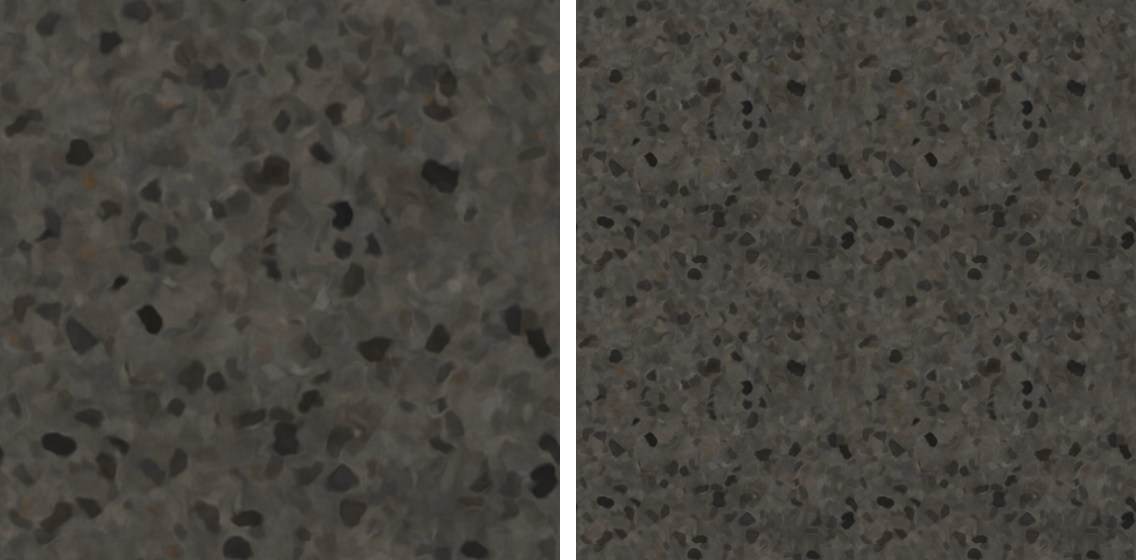
Left, the tile; right, the same tile 2 across and 2 down.
Give the GLSL for this texture, as a Shadertoy shader.

```glsl
// Seamless dark grey-brown stone: soft overlapping mineral grains, dark pits and pale flecks.

const vec3 STONE = vec3(0.291, 0.279, 0.256);
const vec3 SHADE = vec3(0.205, 0.193, 0.175);
const vec3 PIT   = vec3(0.130, 0.122, 0.112);
const vec3 FLECK = vec3(0.390, 0.382, 0.355);
const vec3 RUST  = vec3(0.310, 0.235, 0.155);

// Three random values per lattice cell, wrapping after "period" cells
vec3 cellRandom(vec2 cell, vec2 period, uint seed) {
    uvec3 v = uvec3(uvec2(mod(cell + 0.5, period)), seed);
    v = v * 1664525u + 1013904223u;
    v.x += v.y * v.z; v.y += v.z * v.x; v.z += v.x * v.y;
    v ^= v >> 16u;
    v.x += v.y * v.z; v.y += v.z * v.x; v.z += v.x * v.y;
    return vec3(v >> 8u) / 16777216.0;
}

float cornerSlope(vec2 cell, vec2 offset, vec2 period, uint seed) {
    float angle = 6.2832 * cellRandom(cell, period, seed).x;
    return dot(vec2(cos(angle), sin(angle)), offset);
}

// Gradient noise that tiles over the unit square
float gradientNoise(vec2 uv, vec2 period, uint seed) {
    vec2 p = uv * period;
    vec2 cell = floor(p);
    vec2 f = p - cell;
    vec2 w = f * f * f * (f * (f * 6.0 - 15.0) + 10.0);
    vec2 x = vec2(1.0, 0.0);
    float low = mix(cornerSlope(cell, f, period, seed),
                    cornerSlope(cell + x, f - x, period, seed), w.x);
    float high = mix(cornerSlope(cell + x.yx, f - x.yx, period, seed),
                     cornerSlope(cell + 1.0, f - 1.0, period, seed), w.x);
    return mix(low, high, w.y);
}

vec2 warp(vec2 uv, float period, uint seed) {
    return vec2(gradientNoise(uv, vec2(period), seed),
                gradientNoise(uv, vec2(period), seed + 1u));
}

// Distance to a tilted, slightly squared ellipse, in the units of p
float grainDistance(vec2 p, float angle, vec2 radii) {
    float c = cos(angle), s = sin(angle);
    vec2 q = abs(mat2(c, -s, s, c) * p) / radii;
    float reach = pow(dot(q * q, q) + 1e-6, 1.0 / 3.0);
    return (reach - 1.0) * min(radii.x, radii.y);
}

// Lays one scattered layer of grains over the colour beneath
vec3 paintGrains(vec3 under, vec2 uv, float count, uint seed, float coverage,
                 float radius, vec3 pigment, float spread, float opacity) {
    const float EDGE = 0.0045;
    vec2 p = uv * count;
    vec2 home = floor(p);
    vec3 color = under;
    for (int j = -1; j <= 1; j++) {
        for (int i = -1; i <= 1; i++) {
            vec2 cell = home + vec2(i, j);
            vec3 place = cellRandom(cell, vec2(count), seed);
            vec3 shape = cellRandom(cell, vec2(count), seed + 50u);
            vec3 tone = cellRandom(cell, vec2(count), seed + 100u);
            if (tone.z > coverage) continue;
            vec2 center = cell + 0.5 + 0.6 * (place.xy - 0.5);
            float size = radius * mix(0.6, 1.25, shape.x);
            vec2 radii = size * vec2(mix(0.4, 0.85, shape.y), 1.0);
            float angle = 2.6 * (place.z - 0.5);
            float d = grainDistance(p - center, angle, radii) / count;
            float mask = 1.0 - smoothstep(-EDGE, EDGE, d);
            vec3 grain = pigment * (1.0 + spread * (2.0 * tone.x - 1.0));
            grain += vec3(0.012, 0.0, -0.012) * (2.0 * tone.y - 1.0);
            color = mix(color, grain, mask * opacity * mix(0.6, 1.0, shape.z));
        }
    }
    return color;
}

void mainImage(out vec4 fragColor, in vec2 fragCoord) {
    vec2 uv = fragCoord / iResolution.xy;

    // Bent coordinates give the grains ragged outlines
    vec2 bent = uv + 0.018 * warp(uv, 19.0, 11u) + 0.007 * warp(uv, 53.0, 21u);

    // Body of the stone, from broad to small grains
    vec3 color = STONE;
    color = paintGrains(color, bent, 13.0, 200u, 1.0, 0.70, STONE, 0.18, 0.8);
    color = paintGrains(color, bent, 23.0, 400u, 0.75, 0.60, STONE, 0.23, 0.75);
    color = paintGrains(color, bent, 37.0, 600u, 0.45, 0.60, STONE, 0.24, 0.65);

    // Shadowed gaps, deep pits, pale flecks and a few rusty specks
    color = paintGrains(color, bent, 27.0, 800u, 0.24, 0.48, SHADE, 0.15, 0.75);
    color = paintGrains(color, bent, 17.0, 1000u, 0.26, 0.40, PIT, 0.35, 0.85);
    color = paintGrains(color, bent, 25.0, 1200u, 0.10, 0.34, FLECK, 0.12, 0.6);
    color = paintGrains(color, bent, 14.0, 1400u, 0.07, 0.20, RUST, 0.15, 0.6);

    // Cloudy light, mottling and faint woven fibres
    float light = 0.08 * gradientNoise(uv, vec2(5.0), 31u)
                + 0.14 * gradientNoise(bent, vec2(31.0), 41u)
                + 0.07 * gradientNoise(bent, vec2(74.0), 51u)
                + 0.045 * gradientNoise(uv, vec2(190.0, 80.0), 61u)
                + 0.035 * gradientNoise(uv, vec2(90.0, 180.0), 71u);
    fragColor = vec4(color * (1.0 + light), 1.0);
}
```
